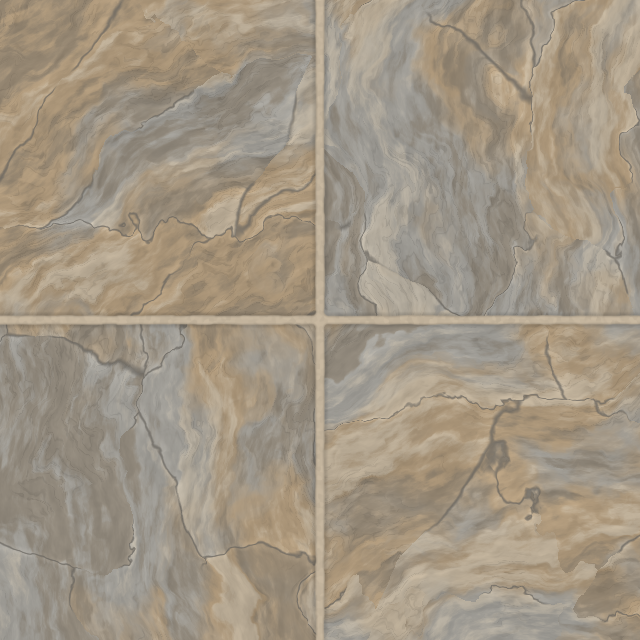
Reproduce this texture procedurally as a Shadertoy shader.

```glsl
const float TILES = 2.0;              // repeats across and down
const float GROUT_HALF = 0.0068;      // half the joint width
const float CORNER = 0.007;           // tile corner radius
const float EDGE_SHADE = 0.009;       // width of the worn tile rim
const float CRACK_WIDTH = 0.022;      // in plate units
const vec2 PLATE_SCALE = vec2(1.25, 2.5);
const vec2 STREAK_SCALE = vec2(1.6, 8.5);

// One value per tile: lower left, lower right, upper left, upper right
const vec4 GRAIN_ANGLE = vec4(1.68, 0.27, 0.52, 1.50);
const vec4 WARMTH = vec4(-0.06, 0.02, 0.16, -0.03);
const vec4 PALENESS = vec4(-0.10, 0.20, 0.0, 0.0);

const vec3 GREY = vec3(0.625, 0.615, 0.590);
const vec3 TAN = vec3(0.680, 0.595, 0.480);
const vec3 CREAM = vec3(0.750, 0.710, 0.640);
const vec3 UMBER = vec3(0.555, 0.510, 0.445);
const vec3 CRACK = vec3(0.430, 0.415, 0.390);
const vec3 GROUT = vec3(0.765, 0.705, 0.615);

vec2 hash2(vec2 p) {
    vec3 q = fract(p.xyx * vec3(0.1031, 0.1030, 0.0973));
    q += dot(q, q.yzx + 33.33);
    return fract((q.xx + q.yz) * q.zy);
}

mat2 rotation(float a) {
    return mat2(cos(a), -sin(a), sin(a), cos(a));
}

// Cellular noise with the cell values blended smoothly
float cellNoise(vec2 p) {
    vec2 cell = floor(p), f = p - cell;
    float sum = 0.0, total = 0.0;
    for (int y = -1; y <= 1; y++)
    for (int x = -1; x <= 1; x++) {
        vec2 o = vec2(x, y);
        vec2 r = o + hash2(cell + o) - f;
        float w = exp(-8.0 * dot(r, r));
        sum += w * hash2(cell + o + 71.0).x;
        total += w;
    }
    return sum / total;
}

float fbm(vec2 p) {
    float sum = 0.0, amp = 0.5;
    for (int i = 0; i < 5; i++) {
        sum += amp * cellNoise(p);
        p = rotation(0.15) * p * 2.03 + 17.3;
        amp *= 0.5;
    }
    return sum / 0.97;
}

// x: gap between the two nearest plates, y: random value of the plate
vec2 plates(vec2 p) {
    vec2 cell = floor(p), f = p - cell;
    float near = 9.0, next = 9.0, id = 0.0;
    for (int y = -1; y <= 1; y++)
    for (int x = -1; x <= 1; x++) {
        vec2 o = vec2(x, y);
        float d = length(o + hash2(cell + o) - f);
        if (d < near) {
            next = near;
            near = d;
            id = hash2(cell + o + 37.0).y;
        } else next = min(next, d);
    }
    return vec2(next - near, id);
}

vec3 slate(vec2 p, int tile) {
    // Grain space: x runs along the cleft, bent by slow sines and noise
    vec2 g = rotation(GRAIN_ANGLE[tile]) * p + 13.7 * float(tile + 1);
    g.y += 0.04 * sin(g.x * 5.0) + 0.02 * sin(g.x * 11.0 + g.y * 7.0);
    vec2 bend = vec2(fbm(g * 3.0), fbm(g * 3.0 + 41.0)) - 0.5;
    vec2 w = g + 0.26 * bend;

    vec2 plate = plates(w * PLATE_SCALE + 0.35 * bend.yx);
    vec2 s = w * STREAK_SCALE + plate.y * 5.0;
    float streak = fbm(s);
    float cloud = fbm(w * vec2(2.0, 4.0) + 90.0);
    float fine = fbm(g * vec2(14.0, 38.0));

    // Mineral colours
    float warm = cloud + WARMTH[tile] + 0.24 * (plate.y - 0.5) + 0.25 * (streak - 0.5);
    vec3 col = mix(GREY, TAN, smoothstep(0.34, 0.68, warm));
    float pale = streak + 0.3 * (fine - 0.5) + 0.25 * PALENESS[tile];
    col = mix(col, CREAM, 0.65 * smoothstep(0.52, 0.76, pale));
    col = mix(col, UMBER, 0.65 * smoothstep(0.50, 0.26, pale));

    // Shallow relief lit from the upper left, with thin layer contours
    vec2 toLight = rotation(GRAIN_ANGLE[tile]) * vec2(-0.012, 0.012);
    float relief = streak - fbm(s + toLight * STREAK_SCALE);
    col *= 1.0 + 0.32 * relief + 0.14 * (fine - 0.5);
    float layer = pow(0.5 + 0.5 * sin(70.0 * streak + 20.0 * cloud), 8.0);
    col *= 1.0 - 0.07 * layer * smoothstep(0.45, 0.62, fbm(g * 4.0 + 23.0));

    // Broken plate edges: a dark crack beside a pale lip
    float worn = smoothstep(0.36, 0.58, cellNoise(g * 5.0 + 60.0));
    float lip = smoothstep(0.0, CRACK_WIDTH, plate.x) * smoothstep(0.09, 0.03, plate.x);
    col *= 1.0 + 0.06 * lip * worn;
    return mix(col, CRACK, 0.7 * worn * smoothstep(CRACK_WIDTH, 0.0, plate.x));
}

void mainImage(out vec4 fragColor, in vec2 fragCoord) {
    vec2 uv = fragCoord / iResolution.xy;
    float px = 1.0 / min(iResolution.x, iResolution.y);
    vec2 id = min(floor(uv * TILES), TILES - 1.0);
    vec3 stone = slate(uv * TILES - id - 0.5, int(mod(id.x, 2.0) + 2.0 * mod(id.y, 2.0)));

    // Joints lie between tiles only; the outer border has none
    vec2 seam = abs(uv - clamp(round(uv * TILES), 1.0, TILES - 1.0) / TILES);
    vec2 inset = max(CORNER - (seam - GROUT_HALF), 0.0);
    float d = CORNER - length(inset) + 0.0016 * (cellNoise(uv * 45.0) - 0.5);

    stone *= mix(0.85, 1.0, smoothstep(0.0, EDGE_SHADE, d));
    vec3 grout = GROUT * (0.97 + 0.06 * cellNoise(uv * 160.0));
    grout *= mix(1.0, 0.90, smoothstep(-0.004, 0.0, d));
    fragColor = vec4(mix(grout, stone, smoothstep(-px, px, d)), 1.0);
}
```
